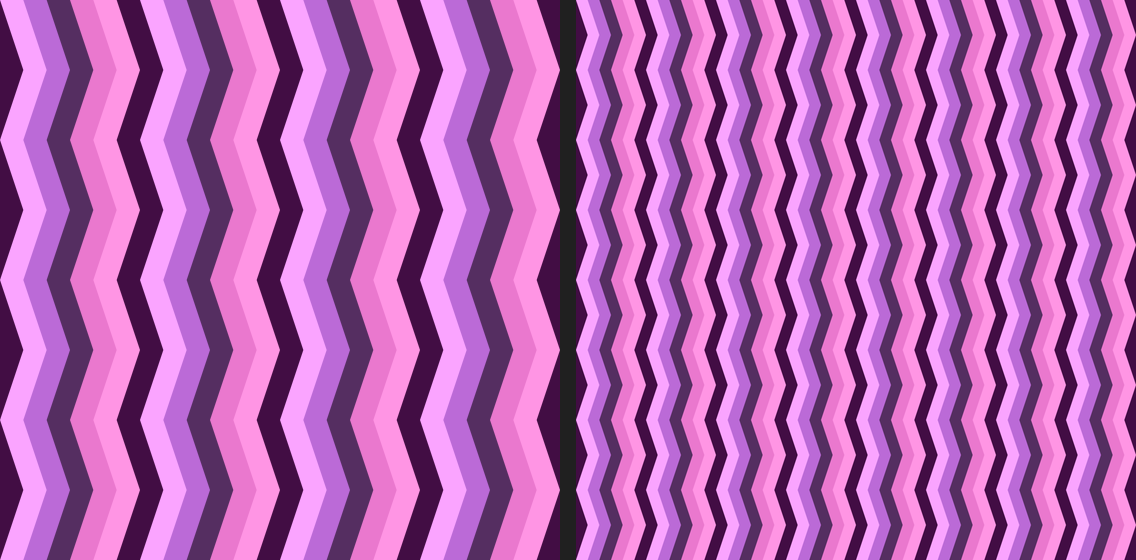
Left: one tile. Right: repeated 2 by 2.
A WebGL 1 fragment shader for this pattern:

```glsl
precision highp float;
// Vertical zigzag stripes in six flat pinks and purples, tiling in both directions.

uniform vec2 u_resolution;

const float REPEATS = 4.0;  // colour cycles across and zigzags down
const float STRIPES = 6.0;  // stripes in one colour cycle

vec3 stripeColor(float index) {
  float k = mod(index + 0.5, STRIPES);
  if (k < 1.0) return vec3(0.980, 0.643, 1.000);  // lilac
  if (k < 2.0) return vec3(0.733, 0.416, 0.843);  // violet
  if (k < 3.0) return vec3(0.333, 0.180, 0.380);  // plum
  if (k < 4.0) return vec3(0.918, 0.471, 0.808);  // rose
  if (k < 5.0) return vec3(1.000, 0.584, 0.894);  // light pink
  return vec3(0.259, 0.051, 0.267);               // dark purple
}

// Triangle wave: 0 at whole numbers, 1 halfway between them.
float triangleWave(float t) {
  return 1.0 - abs(2.0 * fract(t) - 1.0);
}

void main() {
  vec2 uv = gl_FragCoord.xy / u_resolution;

  // Position counted in stripes, shifted by up to one stripe along the zigzag.
  float across = uv.x * REPEATS * STRIPES - triangleWave(uv.y * REPEATS);

  // Blend the two stripes beside the nearest edge over one pixel.
  float pixel = length(vec2(REPEATS * STRIPES, 2.0 * REPEATS) / u_resolution);
  float edge = floor(across + 0.5);
  float blend = clamp((across - edge) / pixel + 0.5, 0.0, 1.0);

  gl_FragColor = vec4(mix(stripeColor(edge - 1.0), stripeColor(edge), blend), 1.0);
}
```
